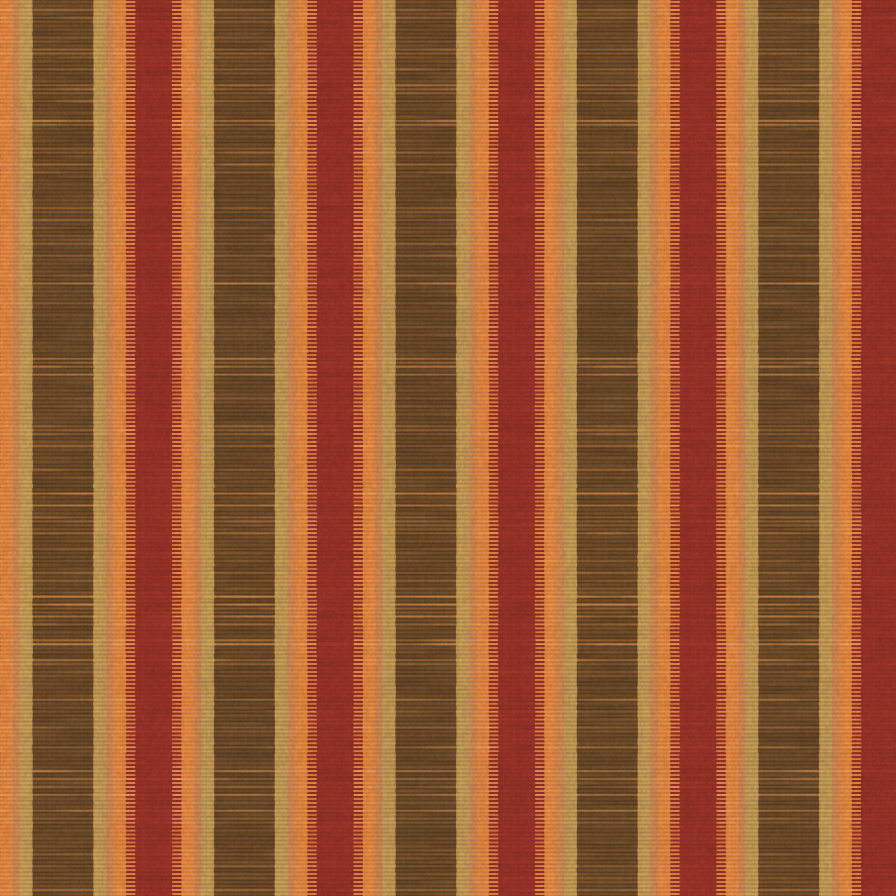
A three.js fragment shader for this texture:

```glsl
// Woven awning cloth: mirrored vertical stripes in brown, tan, orange and red.
// Stripes come from the distance to the nearest brown centre line; continuous
// weft rows add ribs, comb-like blends between stripes and irregular slubs.

#define PERIOD 0.2025        // width of one stripe repeat
#define FIRST_CENTRE 0.0703  // centre of the first brown stripe
#define BROWN_EDGE 0.0339    // stripe limits, measured from the brown centre
#define TAN_EDGE 0.0482
#define BLEND_EDGE 0.0562
#define ORANGE_EDGE 0.0703
#define COMB_EDGE 0.0807
#define ROWS 226.0           // weft rows up the canvas
#define WARPS 420.0          // warp threads across the canvas
#define SOFT 0.0009          // softness of the stripe edges
#define SLUB 0.85            // strength of the bright threads in the brown
#define GRAIN 0.09           // strength of the fine weave grain

varying vec2 vUv;

const vec3 BROWN = vec3(0.365, 0.250, 0.135);
const vec3 GOLD = vec3(0.720, 0.480, 0.260);
const vec3 TAN = vec3(0.725, 0.570, 0.315);
const vec3 ROSE = vec3(0.700, 0.490, 0.340);
const vec3 ORANGE = vec3(0.855, 0.500, 0.235);
const vec3 PEACH = vec3(0.900, 0.640, 0.400);
const vec3 RED = vec3(0.575, 0.190, 0.150);

float hash(vec2 p) {
  vec3 q = fract(vec3(p.xyx) * 0.1031);
  q += dot(q, q.yzx + 33.33);
  return fract((q.x + q.y) * q.z);
}

float noise(vec2 p) {
  vec2 i = floor(p);
  vec2 f = fract(p);
  f = f * f * (3.0 - 2.0 * f);
  float low = mix(hash(i), hash(i + vec2(1.0, 0.0)), f.x);
  float high = mix(hash(i + vec2(0.0, 1.0)), hash(i + vec2(1.0, 1.0)), f.x);
  return mix(low, high, f.y);
}

// 0 before an edge, 1 after it
float past(float edge, float d) {
  return smoothstep(edge - SOFT, edge + SOFT, d);
}

void main() {
  vec2 uv = vUv;

  // Weft: rounded ribs, each row with its own random weight
  float row = floor(uv.y * ROWS);
  float rib = 0.5 - 0.5 * cos(6.28318 * uv.y * ROWS);
  float rowTone = hash(vec2(row, 7.0));
  float drift = noise(vec2(uv.x * 22.0, row * 3.7 + 11.0));
  float cluster = noise(vec2(3.0, uv.y * 26.0));

  // Distance from the nearest brown centre, slightly uneven per row
  float d = abs(mod(uv.x - FIRST_CENTRE + 0.5 * PERIOD, PERIOD) - 0.5 * PERIOD);
  d += (hash(vec2(row, 19.0)) - 0.5) * 0.0007;

  // Brown ground with scattered golden slubs
  float slub = pow(rowTone, 4.0) * (0.45 + 0.75 * drift) * (0.55 + 0.9 * cluster);
  vec3 brown = BROWN * (0.88 + 0.20 * drift);
  brown = mix(brown, GOLD, clamp(rib * (0.20 + SLUB * slub), 0.0, 1.0));

  // Tan with shallow ribs
  vec3 tanCloth = TAN * (0.93 + 0.13 * rib + 0.05 * (rowTone - 0.5));

  // Orange with pale threads, and rose ribs beside the tan
  vec3 orange = ORANGE * (0.94 + 0.08 * rib);
  orange = mix(orange, PEACH, rib * (0.12 + 0.65 * rowTone * rowTone * drift));
  vec3 blend = mix(ROSE, orange, 0.15 + 0.60 * rib);

  // Red with faint dark and light streaks
  vec3 red = RED * (0.95 + 0.07 * rib + 0.14 * (drift - 0.5) * rowTone);

  // Comb: alternating orange and red teeth
  vec3 comb = mix(red, orange, smoothstep(0.25, 0.80, rib) * (0.75 + 0.25 * rowTone));

  // Lay the stripes outward from the brown centre
  vec3 cloth = mix(brown, tanCloth, past(BROWN_EDGE, d));
  cloth = mix(cloth, blend, past(TAN_EDGE, d));
  cloth = mix(cloth, orange, past(BLEND_EDGE, d));
  cloth = mix(cloth, comb, past(ORANGE_EDGE, d));
  cloth = mix(cloth, red, past(COMB_EDGE, d));

  // Fine warp grain over everything
  float grain = noise(vec2(uv.x * WARPS, uv.y * ROWS * 1.5)) - 0.5;
  float warp = hash(vec2(floor(uv.x * WARPS), 31.0)) - 0.5;
  cloth *= 1.0 + GRAIN * (grain + 0.35 * warp);

  gl_FragColor = vec4(clamp(cloth, 0.0, 1.0), 1.0);
}
```
